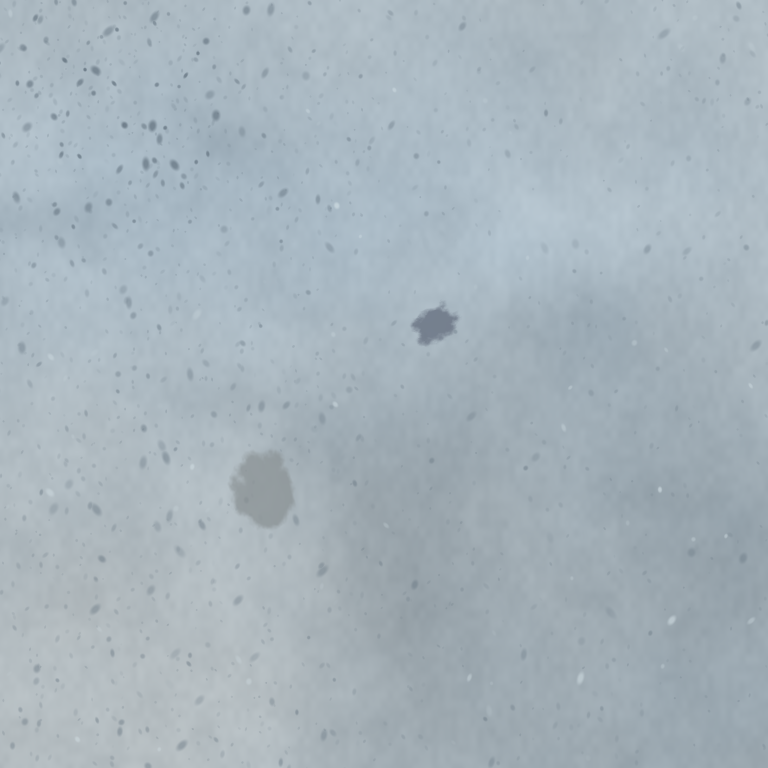
This texture is drawn by a three.js fragment shader. Its source:

```glsl
// Weathered blue-grey concrete with cloudy shading, small pits and two stains.
varying vec2 vUv;

const vec3 LIGHT_CEMENT = vec3(0.715, 0.765, 0.795);
const vec3 DARK_CEMENT = vec3(0.545, 0.597, 0.632);
const vec3 WARM_SHIFT = vec3(0.018, 0.0, -0.016);
const vec3 BLUE_SHIFT = vec3(-0.016, 0.0, 0.016);
const vec3 PIT_COLOR = vec3(0.37, 0.43, 0.48);
const vec3 FLECK_COLOR = vec3(0.83, 0.88, 0.90);
const vec3 SLATE_STAIN = vec3(0.43, 0.47, 0.53);
const vec3 BROWN_STAIN = vec3(0.54, 0.57, 0.58);

float hash(vec2 p) {
  vec3 q = fract(vec3(p.xyx) * 0.1031);
  q += dot(q, q.yzx + 33.33);
  return fract((q.x + q.y) * q.z);
}

float noise(vec2 p) {
  vec2 cell = floor(p);
  vec2 f = fract(p);
  f = f * f * (3.0 - 2.0 * f);
  float low = mix(hash(cell), hash(cell + vec2(1.0, 0.0)), f.x);
  float high = mix(hash(cell + vec2(0.0, 1.0)), hash(cell + vec2(1.0, 1.0)), f.x);
  return mix(low, high, f.y);
}

// Layered noise, centred on zero.
float fbm(vec2 p) {
  float sum = 0.0;
  float amplitude = 0.5;
  for (int i = 0; i < 4; i++) {
    sum += amplitude * (noise(p) - 0.5);
    p = mat2(0.8, 0.6, -0.6, 0.8) * p * 2.03 + 17.3;
    amplitude *= 0.5;
  }
  return sum;
}

mat2 rotation(float angle) {
  float c = cos(angle);
  float s = sin(angle);
  return mat2(c, -s, s, c);
}

// Soft elliptical patch, one at its centre.
float patchMask(vec2 p, vec2 center, vec2 radius) {
  vec2 d = (p - center) / radius;
  return exp(-dot(d, d));
}

// Ragged stain with a soft rim.
float stain(vec2 p, vec2 center, vec2 radius, float angle, float rim) {
  vec2 d = rotation(angle) * (p - center) / radius;
  float ragged = length(d) + 0.9 * fbm(d * 1.7 + center * 40.0);
  return 1.0 - smoothstep(1.0 - rim, 1.0 + rim, ragged);
}

// Scattered slanted specks; density is the chance of a speck per cell.
float specks(vec2 p, float cells, float density, float seed) {
  vec2 q = p * cells;
  vec2 home = floor(q);
  float cover = 0.0;
  for (int y = -1; y <= 1; y++) {
    for (int x = -1; x <= 1; x++) {
      vec2 id = home + vec2(float(x), float(y));
      vec2 key = id + seed;
      vec2 center = id + vec2(hash(key + 11.7), hash(key + 47.1));
      float size = mix(0.09, 0.21, pow(hash(key + 83.9), 2.0));
      float angle = (hash(key + 29.3) - 0.5) * 1.8;
      vec2 d = rotation(angle) * (q - center);
      d.y /= mix(1.0, 2.0, hash(key + 61.5));
      float shape = 1.0 - smoothstep(0.4, 1.5, length(d) / size);
      float present = 1.0 - smoothstep(density - 0.04, density, hash(key));
      cover = max(cover, shape * present * mix(0.45, 1.0, hash(key + 5.3)));
    }
  }
  return cover;
}

// Broad light and dark areas, cloudy mottling and faint vertical grain.
float cementTone(vec2 p) {
  vec2 q = p + 0.22 * vec2(fbm(p * 5.0), fbm(p * 5.0 + 31.0));
  float shade = smoothstep(0.36, 0.60, q.x) * (1.0 - smoothstep(0.38, 0.70, q.y));
  float tone = 0.80 - 0.36 * shade;
  tone -= 0.20 * patchMask(q, vec2(0.56, 0.24), vec2(0.09, 0.22));
  tone -= 0.20 * patchMask(q, vec2(0.93, 0.38), vec2(0.10, 0.25));
  tone -= 0.28 * patchMask(q, vec2(0.75, 0.58), vec2(0.09, 0.07));
  tone -= 0.28 * patchMask(q, vec2(0.05, 0.70), vec2(0.10, 0.04));
  tone -= 0.24 * patchMask(q, vec2(0.28, 0.77), vec2(0.08, 0.06));
  tone -= 0.20 * patchMask(q, vec2(0.33, 0.47), vec2(0.12, 0.05));
  tone += 0.12 * patchMask(q, vec2(0.78, 0.72), vec2(0.22, 0.07));
  tone += 0.42 * fbm(p * 7.0 + 3.0) + 0.24 * fbm(p * vec2(34.0, 22.0));
  return tone + 0.15 * (noise(p * vec2(120.0, 85.0)) - 0.5);
}

void main() {
  vec2 p = vUv;
  vec3 color = mix(DARK_CEMENT, LIGHT_CEMENT, clamp(cementTone(p), -0.1, 1.15));

  // Warm lower left, bluer band across the upper half
  color += WARM_SHIFT * patchMask(p, vec2(0.15, 0.08), vec2(0.45, 0.35));
  color += BLUE_SHIFT * patchMask(p, vec2(0.35, 0.72), vec2(0.60, 0.20));
  color += 0.010 * WARM_SHIFT / 0.018 * fbm(p * 9.0 + 60.0);

  // Pits crowd the upper left and thin out elsewhere
  float crowd = patchMask(p, vec2(0.15, 0.87), vec2(0.20, 0.15));
  float leftSide = 1.0 - smoothstep(0.30, 0.62, p.x);
  float corner = patchMask(p, vec2(0.97, 0.96), vec2(0.10, 0.10));
  float density = 0.06 + 0.15 * leftSide + 0.36 * crowd + 0.25 * corner;
  float depth = 0.42 + 0.45 * crowd;
  color = mix(color, PIT_COLOR, depth * specks(p, 42.0, density, 7.0));
  color = mix(color, PIT_COLOR, 0.22 * specks(p, 75.0, density + 0.06, 131.0));
  color = mix(color, FLECK_COLOR, 0.65 * specks(p, 46.0, 0.035, 271.0));

  // Two larger stains
  color = mix(color, SLATE_STAIN, 0.88 * stain(p, vec2(0.566, 0.577), vec2(0.029, 0.022), 0.4, 0.20));
  color = mix(color, BROWN_STAIN, 0.75 * stain(p, vec2(0.345, 0.362), vec2(0.036, 0.047), 0.2, 0.17));

  gl_FragColor = vec4(color, 1.0);
}
```
